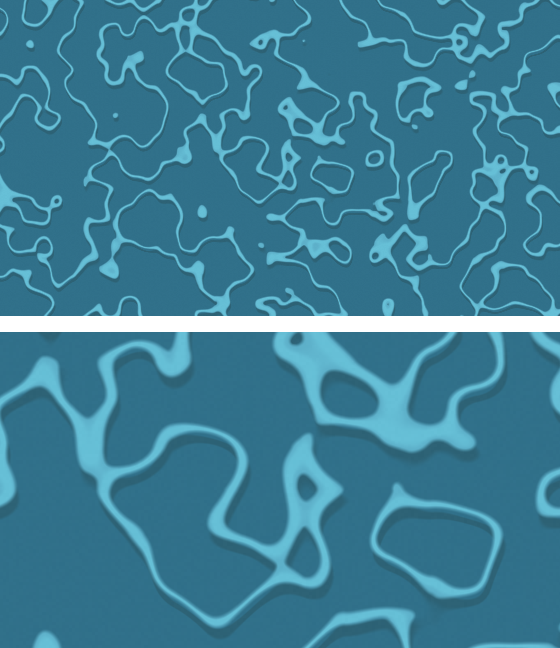
Top, the full canvas; bottom, a detail of the centre.
Write a WebGL 1 fragment shader that draws this texture.

```glsl
precision highp float;
// A dense net of pale winding veins over flat teal, with a soft drop shadow.
// Each vein is a narrow band around the middle level of two-octave value
// noise; the shadow is the same band shifted down and slightly right.

uniform vec2 u_resolution;

float hash(vec2 p) {
  return fract(sin(dot(p, vec2(127.1, 311.7))) * 43758.5453);
}

float valueNoise(vec2 p) {
  vec2 cell = floor(p);
  vec2 f = fract(p);
  f = f * f * (3.0 - 2.0 * f);
  float bottom = mix(hash(cell), hash(cell + vec2(1.0, 0.0)), f.x);
  float top = mix(hash(cell + vec2(0.0, 1.0)), hash(cell + vec2(1.0, 1.0)), f.x);
  return mix(bottom, top, f.y);
}

// Signed height around the vein level
float field(vec2 p) {
  mat2 turn = mat2(0.8, 0.6, -0.6, 0.8);
  float broad = valueNoise(turn * p * 12.2 + 13.0);
  float fine = valueNoise(p * 22.0 + 41.0);
  return mix(broad, fine, 0.32) - 0.5;
}

void main() {
  float pixel = 1.0 / u_resolution.y;
  vec2 p = gl_FragCoord.xy * pixel;
  float bandWidth = 0.035;

  // Approximate distance to the vein edge, from height and slope
  float height = field(p);
  float e = 0.0015;
  vec2 slope = vec2(field(p + vec2(e, 0.0)), field(p + vec2(0.0, e))) - height;
  float edge = (bandWidth - abs(height)) / max(length(slope) / e, 0.7);
  float soft = max(0.8 * pixel, 0.0028);
  float vein = smoothstep(-soft, soft, edge);

  // Drop shadow
  float shadowHeight = abs(field(p - vec2(0.003, -0.012)));
  float shadow = 1.0 - smoothstep(bandWidth - 0.012, bandWidth + 0.014, shadowHeight);

  // Colours: the vein is a little brighter along its core
  vec3 ground = mix(vec3(0.19, 0.44, 0.54), vec3(0.177, 0.385, 0.46), shadow);
  float core = 1.0 - smoothstep(0.01, 0.032, abs(height));
  vec3 light = mix(vec3(0.365, 0.69, 0.79), vec3(0.40, 0.75, 0.84), core);
  vec3 color = mix(ground, light, vein);

  // Faint grain
  color += (hash(floor(p * 288.0)) - 0.5) * 0.008;
  gl_FragColor = vec4(color, 1.0);
}
```
